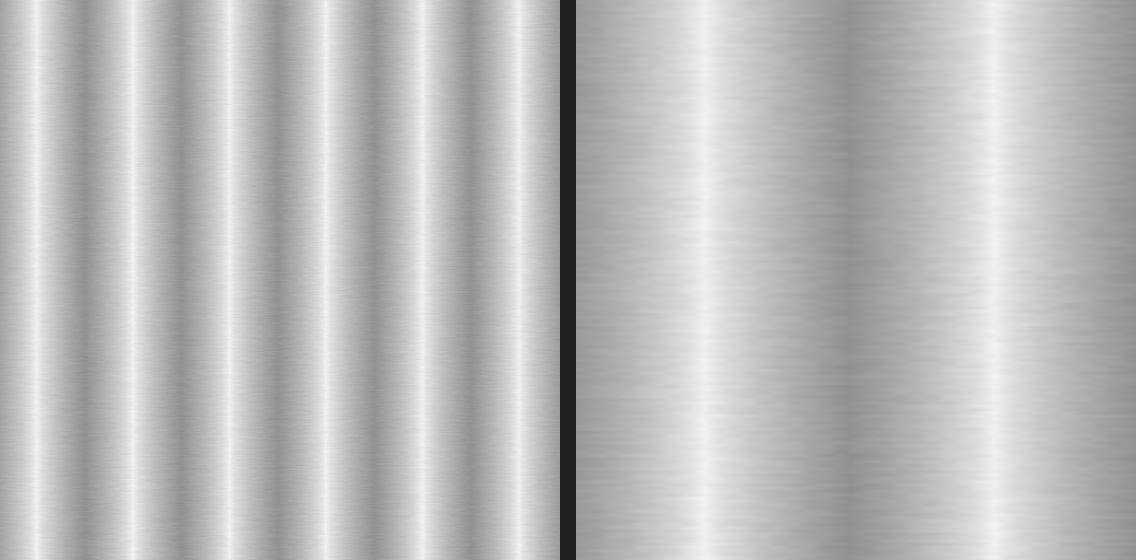
Left, the full canvas; right, a detail of the centre.
A three.js fragment shader for this texture:

```glsl
// Corrugated brushed metal: vertical ridges with bright crests and dark valleys,
// shaded by a folded distance to the nearest crest, then covered with fine
// horizontal brush grain made of stretched value noise.
varying vec2 vUv;

float hash(vec2 p) {
  vec3 q = fract(p.xyx * vec3(0.1031, 0.1030, 0.0973));
  q += dot(q, q.yzx + 33.33);
  return fract((q.x + q.y) * q.z);
}

float valueNoise(vec2 p) {
  vec2 cell = floor(p);
  vec2 f = fract(p);
  f = f * f * (3.0 - 2.0 * f);
  float low = mix(hash(cell), hash(cell + vec2(1.0, 0.0)), f.x);
  float high = mix(hash(cell + vec2(0.0, 1.0)), hash(cell + vec2(1.0, 1.0)), f.x);
  return mix(low, high, f.y);
}

// Signed streaks, each one a thin row that is long across
float brushGrain(vec2 uv) {
  float row = uv.y * 512.0 + 7.5;
  float longStreaks = valueNoise(vec2(uv.x * 35.0 + 3.0, row)) - 0.5;
  float shortStreaks = valueNoise(vec2(uv.x * 110.0 + 91.0, row + 640.0)) - 0.5;
  return 0.5 * longStreaks + 0.6 * shortStreaks;
}

void main() {
  // 0 on a crest, 1 in a valley; the brushing frays the crest slightly
  float fray = 0.003 * brushGrain(vUv + vec2(0.37, 2.0));
  float phase = (vUv.x + fray - 0.0651) / 0.1724;
  float slope = 2.0 * abs(fract(phase + 0.5) - 0.5);

  // Ridge shading with a narrow glint along the crest
  float shade = 0.92 - 0.44 * slope + 0.09 * slope * slope;
  shade += 0.02 * exp(-pow(slope / 0.08, 2.0));

  // Brush marks
  shade += 0.04 * brushGrain(vUv);

  gl_FragColor = vec4(vec3(clamp(shade, 0.0, 1.0)), 1.0);
}
```
